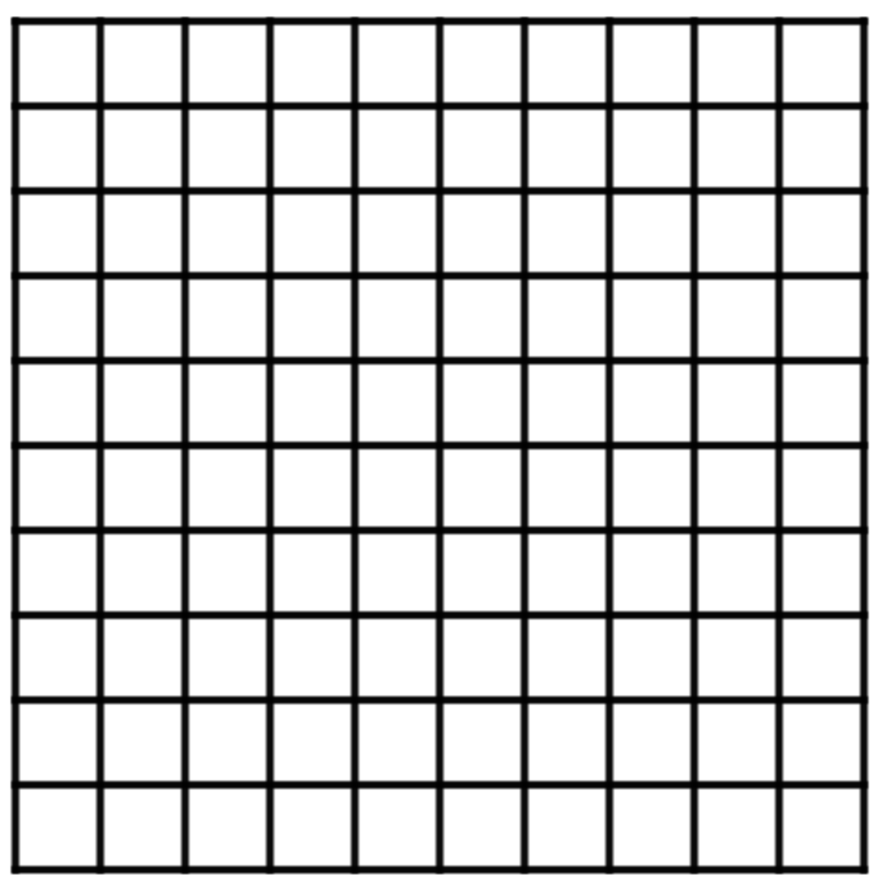
Reproduce this pattern procedurally as a Shadertoy shader.

```glsl
const float CELL_COUNT = 10.0;
const float PITCH = 0.0947;
const float HALF_WIDTH = 0.0042;
const vec2 GRID_ORIGIN = vec2(0.0172, 0.0293);
const vec2 EDGE_BLUR = vec2(0.0027, 0.0023);
const vec2 INK_STRENGTH = vec2(0.965, 0.98);
const vec3 PAPER = vec3(1.0);
const vec3 INK = vec3(0.005);

// Distance to the closest of count + 1 evenly spaced lines
vec2 lineDistance(vec2 p, float pitch, float count) {
    vec2 index = clamp(round(p / pitch), 0.0, count);
    return abs(p - index * pitch);
}

// Soft coverage of a band of the given half width
vec2 bandCoverage(vec2 dist, float halfWidth, vec2 blur) {
    return 1.0 - smoothstep(halfWidth - blur, halfWidth + blur, dist);
}

// Ink amount of vertical and horizontal rules, denser where they cross
float gridInk(vec2 p, float pitch, float count, float halfWidth, vec2 blur, vec2 strength) {
    vec2 rules = bandCoverage(lineDistance(p, pitch, count), halfWidth, blur);

    // Rules end at the outer side of the frame
    float halfSpan = 0.5 * pitch * count;
    vec2 extent = bandCoverage(abs(p - halfSpan), halfSpan + halfWidth, blur);

    vec2 ink = rules * extent.yx * strength;
    return 1.0 - (1.0 - ink.x) * (1.0 - ink.y);
}

void mainImage(out vec4 fragColor, in vec2 fragCoord) {
    vec2 p = fragCoord / iResolution.y - GRID_ORIGIN;
    vec2 blur = max(EDGE_BLUR, vec2(0.75 / iResolution.y));
    float ink = gridInk(p, PITCH, CELL_COUNT, HALF_WIDTH, blur, INK_STRENGTH);
    fragColor = vec4(mix(PAPER, INK, ink), 1.0);
}
```
